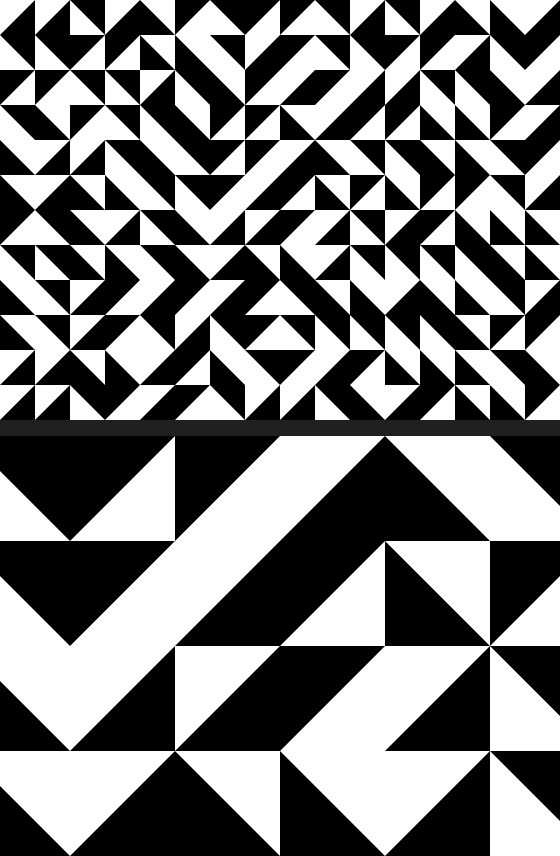
Top, the full canvas; bottom, a detail of the centre.
A WebGL 2 fragment shader for this pattern:

```glsl
#version 300 es
precision highp float;
// Truchet mosaic: square tiles split by a diagonal into black and white triangles, each turned at random.

uniform vec2 u_resolution;
out vec4 outColor;

// Integer hash of a tile's column and row
uint hashTile(uvec2 tile) {
    uint h = tile.x * 1597334677u ^ tile.y * 3812015801u ^ 2654435769u;
    h = (h ^ (h >> 16)) * 2146121005u;
    h = (h ^ (h >> 15)) * 2221713035u;
    return h ^ (h >> 16);
}

// Unit normal of the tile's diagonal, pointing to one of four corners
vec2 whiteCorner(uvec2 tile) {
    uint h = hashTile(tile);
    vec2 bits = vec2((h >> 9) & 1u, (h >> 20) & 1u);
    return (bits * 2.0 - 1.0) * inversesqrt(2.0);
}

void main() {
    // Twelve rows of square tiles fill the height
    float pixel = 12.0 / u_resolution.y;
    vec2 position = gl_FragCoord.xy * pixel;
    vec2 local = fract(position) - 0.5;

    // Signed distance to the diagonal, smoothed over one pixel
    float distanceToDiagonal = dot(local, whiteCorner(uvec2(position)));
    float white = clamp(distanceToDiagonal / pixel + 0.5, 0.0, 1.0);

    outColor = vec4(vec3(white), 1.0);
}
```
